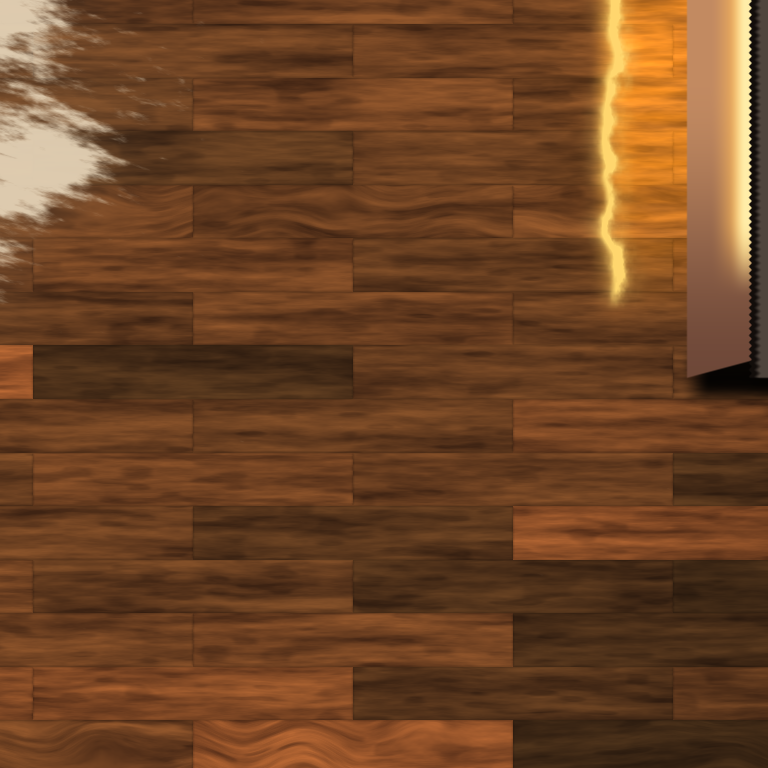
Give the GLSL for this texture, as a Shadertoy shader.

```glsl
const float ROW_HEIGHT = 0.0697;
const float PLANK_LENGTH = 0.4167;
const float ROW_ORIGIN = 0.4805;
const float SEAM_ORIGIN = 0.043;
const vec3 WOOD_DARK = vec3(0.25, 0.14, 0.075);
const vec3 WOOD_LIGHT = vec3(0.56, 0.335, 0.17);
const vec3 GLARE = vec3(0.90, 0.83, 0.72);
const vec3 HAZE = vec3(0.50, 0.39, 0.27);
const vec3 AMBER = vec3(0.43, 0.25, 0.015);
const vec3 FLAME = vec3(1.0, 0.84, 0.43);
const float BEAM_X = 0.797;
const float PANEL_LEFT = 0.8945;
const float PANEL_RIGHT = 0.977;
const float PANEL_BOTTOM = 0.508;

// Planks of distinct tone: column, row, tone
const vec3 ACCENTS[15] = vec3[15](
    vec3(-1, -1, 1.32), vec3(0, -1, 0.72), vec3(0, -5, 0.83),
    vec3(1, 0, 1.12), vec3(2, 1, 0.78), vec3(0, 2, 0.84),
    vec3(1, 2, 1.28), vec3(1, 3, 0.78), vec3(2, 3, 0.68),
    vec3(1, 4, 0.76), vec3(0, 5, 1.22), vec3(-1, 5, 1.22),
    vec3(1, 5, 0.85), vec3(0, 6, 1.30), vec3(1, 6, 0.66));

float hash(vec2 p) {
    p = fract(p * vec2(0.1031, 0.1137));
    p += dot(p, p.yx + 33.33);
    return fract((p.x + p.y) * p.x * 7.13);
}

float noise(vec2 p) {
    vec2 i = floor(p), f = fract(p);
    f = f * f * (3.0 - 2.0 * f);
    return mix(mix(hash(i), hash(i + vec2(1, 0)), f.x),
               mix(hash(i + vec2(0, 1)), hash(i + vec2(1, 1)), f.x), f.y);
}

float fbm(vec2 p) {
    float sum = 0.0, amp = 0.5;
    for (int i = 0; i < 4; i++) {
        sum += amp * noise(p);
        p = p * 2.03 + 17.7;
        amp *= 0.5;
    }
    return sum / 0.9375;
}

float blob(vec2 p, vec2 centre, vec2 radius) {
    vec2 d = (p - centre) / radius;
    return exp(-dot(d, d));
}

vec3 woodFloor(vec2 p) {
    // Staggered plank layout
    float rowPos = (ROW_ORIGIN - p.y) / ROW_HEIGHT;
    float row = floor(rowPos);
    float stagger = 0.5 * (1.0 - mod(row, 2.0));
    float colPos = (p.x - SEAM_ORIGIN) / PLANK_LENGTH - stagger;
    float col = floor(colPos);
    float seed = hash(vec2(col, row) + 51.0);
    float tone = 0.93 + 0.14 * seed;
    for (int i = 0; i < 15; i++)
        if (ACCENTS[i].xy == vec2(col, row)) tone = ACCENTS[i].z;

    // Streaked grain, with swirling figure in some rows
    float swirl = 0.004 + (row == -4.0 || row == 6.0 ? 0.03 : 0.0);
    vec2 g = p + vec2(0.0, swirl * (noise(p * vec2(13, 18) + seed * 9.0) - 0.5));
    g += seed * vec2(3.7, 1.3) + 2.0;
    float broad = fbm(g * vec2(5, 72));
    float fine = fbm(g * vec2(32, 190));
    float fleck = smoothstep(0.58, 0.85, noise(g * vec2(24, 125)));
    float grain = 0.5 + 1.1 * (broad - 0.5) + 0.45 * (fine - 0.5) - 0.2 * fleck + 0.04;
    vec3 wood = mix(WOOD_DARK, WOOD_LIGHT, clamp(grain, 0.0, 1.0));
    wood *= pow(vec3(tone), vec3(1.1, 0.88, 0.8));

    // Faint joints
    vec2 joint = 0.5 - abs(fract(vec2(colPos, rowPos)) - 0.5);
    joint *= vec2(PLANK_LENGTH, ROW_HEIGHT);
    float seam = 1.0 - smoothstep(0.0, 0.003, min(joint.x, joint.y));
    return wood * (1.0 - 0.14 * seam);
}

void mainImage(out vec4 fragColor, in vec2 fragCoord) {
    vec2 p = fragCoord / iResolution.xy;
    float aa = 1.2 / iResolution.y;
    vec3 color = woodFloor(p);
    color *= 1.0 - 0.16 * smoothstep(0.55, 1.0, p.x) * smoothstep(0.6, 0.2, p.y);

    // Amber reflection and its rippling bright core
    float amber = smoothstep(0.765, 0.815, p.x) * smoothstep(0.56, 0.80, p.y);
    amber += 0.16 * exp(-abs(p.x - BEAM_X) / 0.07) * smoothstep(0.5, 0.75, p.y);
    color += AMBER * amber * (0.55 + 0.9 * fbm(p * vec2(14, 85)));
    float ripple = fbm(vec2(p.x * 50.0, p.y * 38.0));
    float offset = p.x - BEAM_X - 0.022 * (noise(vec2(3.0, p.y * 27.0)) - 0.5)
                 - 0.018 * (ripple - 0.5);
    float core = exp(-pow(offset / 0.008, 2.0)) + 0.45 * exp(-pow(offset / 0.02, 2.0));
    core *= smoothstep(0.592, 0.625, p.y) * (0.35 + ripple);
    color = mix(color, FLAME, clamp(core, 0.0, 1.0));

    // Broken window glare
    float sheen = blob(p, vec2(0.0, 1.0), vec2(0.085, 0.075))
                + blob(p, vec2(0.05, 0.785), vec2(0.085, 0.06))
                + 0.5 * blob(p, vec2(0.0, 0.69), vec2(0.05, 0.09))
                + 0.4 * blob(p, vec2(0.03, 0.89), vec2(0.2, 0.15));
    float speckle = fbm(vec2(p.x * 38.0, (p.y + 0.25 * p.x) * 105.0));
    color = mix(color, HAZE, 0.35 * min(sheen, 1.0));
    color = mix(color, GLARE, 0.93 * smoothstep(0.85, 1.5, sheen + speckle));

    // Contact shadow
    float shade = smoothstep(0.885, 0.925, p.x) * smoothstep(0.465, 0.502, p.y);
    color *= 1.0 - 0.93 * shade * (1.0 - smoothstep(0.53, 0.56, p.y));

    // Lit side panel with a slanted foot
    float across = (p.x - PANEL_LEFT) / (PANEL_RIGHT - PANEL_LEFT);
    vec3 panel = mix(vec3(0.43, 0.28, 0.22), vec3(0.76, 0.54, 0.38),
                     smoothstep(0.5, 0.9, p.y));
    float lamp = smoothstep(0.35, 0.95, across) * smoothstep(0.61, 0.72, p.y);
    panel = mix(panel, vec3(0.98, 0.72, 0.36), lamp);
    panel = mix(panel, vec3(1.0, 0.93, 0.66), lamp * smoothstep(0.65, 0.92, across));
    float foot = PANEL_BOTTOM + 0.022 * clamp(across, 0.0, 1.0);
    float mask = smoothstep(-aa, aa, p.x - PANEL_LEFT) * smoothstep(-aa, aa, p.y - foot);
    color = mix(color, panel, mask);

    // Dark ribbed outer face
    float edge = p.x - PANEL_RIGHT - 0.0015 * sin(p.y * 700.0);
    vec3 face = mix(vec3(0.07, 0.05, 0.04), vec3(0.31, 0.27, 0.24),
                    smoothstep(0.005, 0.014, edge));
    color = mix(color, face, smoothstep(-aa, aa, edge)
                           * smoothstep(-aa, aa, p.y - PANEL_BOTTOM));

    fragColor = vec4(clamp(color, 0.0, 1.0), 1.0);
}
```
